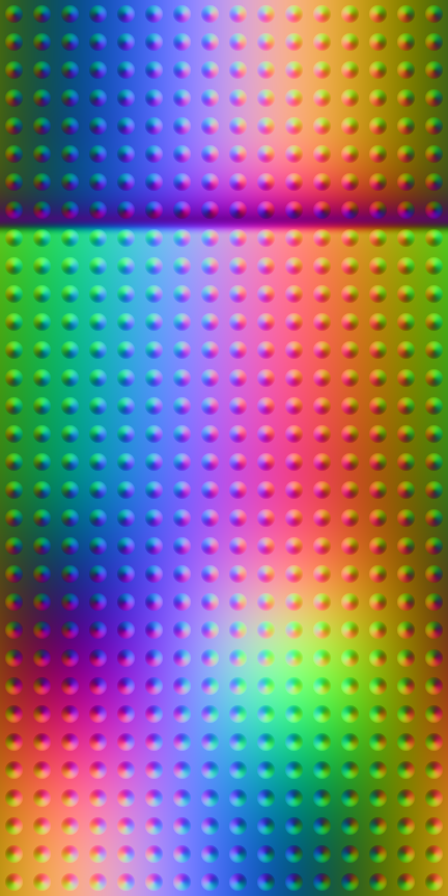
A WebGL 2 fragment shader for this texture map:

```glsl
#version 300 es
precision highp float;

#define CELLS vec2(16.0, 32.0)
#define BUMP_RADIUS 0.34
#define BUMP_SLOPE 0.75
#define FRONT_U 0.41
#define SEAM 0.253
#define SEAM_SOFTNESS 0.011
#define LIP_TILT 1.7
#define FLARE_TILT 0.5
#define SAG_TILT 0.3

uniform vec2 u_resolution;
out vec4 outColor;

const float TAU = 6.2831853;

// Heading of the bent tube, in radians; p runs from top to bottom
float bendAngle(float p) {
    float hook = mix(-20.0, 200.0, smoothstep(0.5, 1.0, p));
    float lean = 42.0 * (1.0 - smoothstep(0.13, 0.28, p));
    return radians(hook + lean);
}

// Tilt along the tube: a sharp lip, a flare below it and a broad sag
float profileTilt(float p) {
    float gap = abs(p - SEAM);
    float lip = -LIP_TILT * exp(-gap / 0.035);
    float flare = FLARE_TILT * exp(-gap / 0.1);
    float side = smoothstep(SEAM - SEAM_SOFTNESS, SEAM + SEAM_SOFTNESS, p);
    float sagOffset = (p - 0.6) / 0.14;
    return mix(lip, flare, side) - SAG_TILT * exp(-sagOffset * sagOffset);
}

// Outward slope of a round stud centred in each cell
vec2 studSlope(vec2 uv) {
    vec2 q = fract(uv * CELLS) - 0.5;
    float d = length(q);
    float t = min(d / BUMP_RADIUS, 1.0);
    return q / max(d, 1e-4) * BUMP_SLOPE * 4.0 * t * (1.0 - t);
}

void main() {
    vec2 uv = gl_FragCoord.xy / u_resolution;
    float p = 1.0 - uv.y;

    // Frame of the tube: around its girth and along its length
    float bend = bendAngle(p);
    float phi = TAU * (uv.x - FRONT_U);
    vec3 outer = vec3(cos(bend), sin(bend), 0.0);
    vec3 along = vec3(-sin(bend), cos(bend), 0.0);
    vec3 front = vec3(0.0, 0.0, 1.0);
    vec3 radial = cos(phi) * front + sin(phi) * outer;
    vec3 around = cos(phi) * outer - sin(phi) * front;

    // Tilt the frame by the profile, then add the studs
    float tilt = profileTilt(p);
    vec3 normal = cos(tilt) * radial + sin(tilt) * along;
    vec3 tangent = cos(tilt) * along - sin(tilt) * radial;
    vec2 slope = studSlope(uv);
    normal = normalize(normal + slope.x * around + slope.y * tangent);

    // Encode the direction as colour
    outColor = vec4(0.5 + 0.5 * normal, 1.0);
}
```
